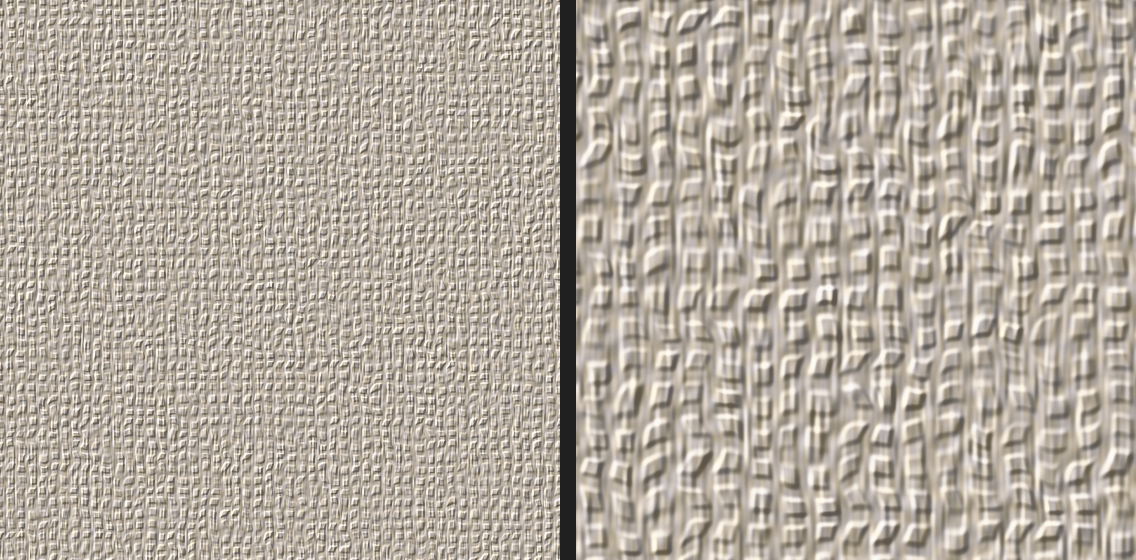
Left, the full canvas; right, a detail of the centre.
Reproduce this texture procedurally as a Shadertoy shader.

```glsl
// Coarse woven linen in beige, embossed by light from the upper left.

const vec2  THREADS       = vec2(52.0, 49.0);  // columns and rows per canvas height
const vec2  TO_LIGHT      = vec2(-0.70, 0.71);
const float RELIEF_STEP   = 0.055;             // half step of the slope, in threads
const float RELIEF_SPREAD = 1.75;              // typical slope of the cloth
const float WEAVE_HEIGHT  = 0.60;
const float LUMP_HEIGHT   = 0.50;
const float FIBRE_HEIGHT  = 0.50;
const float WOBBLE        = 0.60;              // wandering of the threads
const vec2  GAP_EDGE      = vec2(0.05, 0.75);  // foot and shoulder of a thread
const vec2  LUMP_SCALE    = vec2(2.5, 2.3);
const vec2  FIBRE_SCALE   = vec2(6.2, 1.1);
const float TINT_STRENGTH = 0.07;
const float TAU           = 6.2831853;

// Tones from shadow to highlight, and where each sits in the slope ranking
const int TONES = 8;
const vec3 TONE[TONES] = vec3[TONES](
    vec3(0.36, 0.33, 0.29), vec3(0.45, 0.42, 0.38),
    vec3(0.57, 0.54, 0.49), vec3(0.68, 0.64, 0.59),
    vec3(0.77, 0.73, 0.69), vec3(0.86, 0.82, 0.78),
    vec3(0.96, 0.93, 0.88), vec3(1.00, 0.99, 0.96));
const float RANK[TONES] = float[TONES](
    0.0, 0.06, 0.20, 0.41, 0.63, 0.82, 0.945, 1.0);

float hash(vec2 p) {
    vec3 q = fract(vec3(p.xyx) * 0.1031);
    q += dot(q, q.yzx + 33.33);
    return fract((q.x + q.y) * q.z);
}

// Smooth value noise from 0 to 1
float noise(vec2 p) {
    vec2 cell = floor(p);
    vec2 f = fract(p);
    f = f * f * (3.0 - 2.0 * f);
    float low  = mix(hash(cell), hash(cell + vec2(1, 0)), f.x);
    float high = mix(hash(cell + vec2(0, 1)), hash(cell + vec2(1, 1)), f.x);
    return mix(low, high, f.y);
}

// Height of the cloth; p counts threads
float clothHeight(vec2 p) {
    // Flat-topped knots with narrow gaps between them
    vec2 wobble = vec2(noise(p * vec2(0.6, 1.0) + 17.3),
                       noise(p * vec2(1.0, 0.6) + 71.9)) - 0.5;
    vec2 thread = 0.5 + 0.5 * cos(TAU * (p + WOBBLE * wobble));
    thread = smoothstep(GAP_EDGE.x, GAP_EDGE.y, thread);
    float swell = 0.45 + 0.9 * noise(p * 1.1 + 143.7);
    float weave = thread.x * thread.y * swell;

    // Irregular slubs, then fine upright fibres
    float lumps = noise(p * LUMP_SCALE + 211.1);
    vec2 strand = p + vec2(0.15 * wobble.y, 0.0);
    float fibres = noise(strand * FIBRE_SCALE + 307.5);

    return WEAVE_HEIGHT * weave + LUMP_HEIGHT * lumps + FIBRE_HEIGHT * fibres;
}

vec3 toneRamp(float rank) {
    vec3 color = TONE[0];
    for (int i = 1; i < TONES; i++) {
        float blend = clamp((rank - RANK[i - 1]) / (RANK[i] - RANK[i - 1]), 0.0, 1.0);
        color = mix(color, TONE[i], blend);
    }
    return color;
}

void mainImage(out vec4 fragColor, in vec2 fragCoord) {
    vec2 p = fragCoord / iResolution.y * THREADS;

    // Slope that faces the light
    vec2 offset = TO_LIGHT * RELIEF_STEP;
    float slope = (clothHeight(p - offset) - clothHeight(p + offset)) / (2.0 * RELIEF_STEP);

    // Logistic curve turns the slope into an even ranking
    float rank = 1.0 / (1.0 + exp(-1.7 * slope / RELIEF_SPREAD));
    vec3 color = toneRamp(rank);

    // Faint warm and cool flecks along the fibres
    float fleck = noise(p * vec2(6.0, 3.0) + 401.3) - 0.5;
    color += TINT_STRENGTH * fleck * vec3(0.4, 0.1, -1.0);

    fragColor = vec4(clamp(color, 0.0, 1.0), 1.0);
}
```
